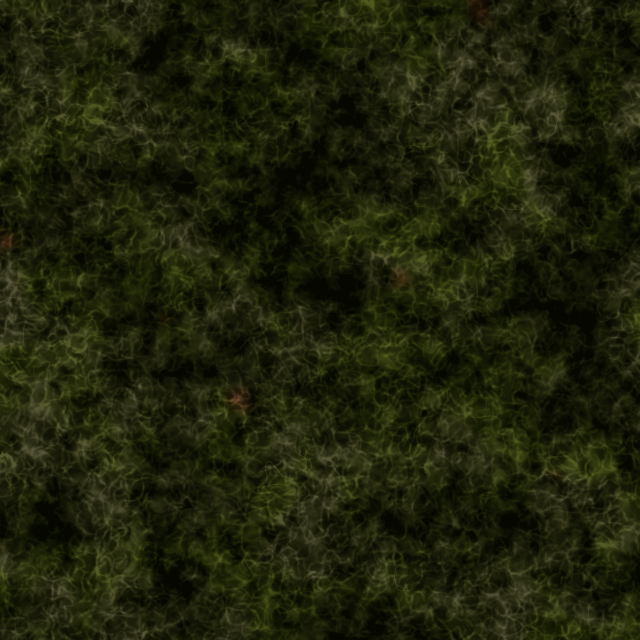
Give the GLSL for this texture, as a three.js fragment shader.

```glsl
// Dark mossy ground: mottled olive shade under a tangle of thin curly fibres.
// Broad and fine value noise set the light, warped noise contours draw a web,
// and layers of randomly bent strands in jittered cells add the loose threads.
varying vec2 vUv;

const vec3 SHADE = vec3(0.050, 0.060, 0.008);
const vec3 MOSS  = vec3(0.127, 0.142, 0.036);
const vec3 TIP   = vec3(0.250, 0.262, 0.122);
const vec3 EARTH = vec3(1.25, 0.74, 0.85);
const float TAU = 6.2831853;
const int STRAND_LAYERS = 6;

// Hashes without sine
float hash12(vec2 p) {
  vec3 q = fract(p.xyx * 0.1031);
  q += dot(q, q.yzx + 33.33);
  return fract((q.x + q.y) * q.z);
}

vec2 hash22(vec2 p) {
  return vec2(hash12(p + 17.3), hash12(p + 71.9));
}

// Smooth value noise and its three-octave sum, both in 0..1
float noise(vec2 p) {
  vec2 cell = floor(p);
  vec2 f = fract(p);
  f = f * f * (3.0 - 2.0 * f);
  float low = mix(hash12(cell), hash12(cell + vec2(1.0, 0.0)), f.x);
  float high = mix(hash12(cell + vec2(0.0, 1.0)), hash12(cell + 1.0), f.x);
  return mix(low, high, f.y);
}

float fbm(vec2 p) {
  return (4.0 * noise(p) + 2.0 * noise(p * 2.03 + 19.7) + noise(p * 4.11 + 43.1)) / 7.0;
}

// Soft line profile: 1 on the line, fading over the given width
float softLine(float d, float width) {
  float x = d / width;
  return exp(-x * x);
}

// Thin web along the middle contour of warped noise
float web(vec2 p, float width) {
  vec2 warp = vec2(noise(p * 1.4 + 5.2), noise(p * 1.4 + 81.6)) - 0.5;
  return softLine(noise(p + 0.9 * warp) - 0.5, width);
}

// One bent strand per cell; width is measured in cells
float strands(vec2 p, float width) {
  vec2 home = floor(p);
  float sum = 0.0;
  for (int y = -1; y <= 1; y++) {
    for (int x = -1; x <= 1; x++) {
      vec2 cell = home + vec2(float(x), float(y));
      vec2 shape = hash22(cell + 7.0);
      float angle = TAU * hash12(cell + 31.0);
      vec2 axis = vec2(cos(angle), sin(angle));
      vec2 q = p - cell - hash22(cell);
      q = vec2(dot(q, axis), dot(q, vec2(-axis.y, axis.x)));
      float bend = 2.2 * (shape.x - 0.5) * (q.x * q.x - 0.08);
      float reach = mix(0.35, 0.62, shape.y);
      float ends = 1.0 - smoothstep(reach * 0.55, reach, abs(q.x));
      sum += softLine(q.y - bend, width) * ends * mix(0.2, 1.0, hash12(cell + 53.0));
    }
  }
  return sum;
}

float tangle(vec2 uv) {
  float sum = 0.0;
  for (int i = 0; i < STRAND_LAYERS; i++) {
    float k = float(i);
    float cells = 30.0 + 3.5 * k;
    sum += strands(uv * cells + 13.7 * k, 0.0022 * cells);
  }
  return sum;
}

// Light is the green level; the ramp runs shade, moss, fibre tip
vec3 mossRamp(float light) {
  vec3 dark = mix(SHADE, MOSS, (light - SHADE.g) / (MOSS.g - SHADE.g));
  vec3 bright = mix(MOSS, TIP, (light - MOSS.g) / (TIP.g - MOSS.g));
  return max(light < MOSS.g ? dark : bright, 0.0);
}

void main() {
  // Mottled ground
  float broad = fbm(vUv * 11.0 + 3.0) - 0.5;
  float mottle = fbm(vUv * 48.0 + 27.0) - 0.5;

  // Fibres, sparser in the dark hollows
  float fibres = 0.052 * web(vUv * 33.0, 0.065)
               + 0.048 * web(vUv * 47.0 + 60.0, 0.085)
               + 0.068 * tangle(vUv);
  fibres *= clamp(1.0 + 1.8 * broad, 0.4, 1.5);

  float light = 0.082 + 0.17 * broad + 0.22 * mottle + fibres;
  vec3 color = mossRamp(clamp(light, 0.032, 0.34));

  // Hue drift from greyish to lush green, and rare earthy stains
  float lush = smoothstep(0.3, 0.75, fbm(vUv * 14.0 + 90.0));
  color *= mix(vec3(1.02, 0.98, 1.25), vec3(0.96, 1.04, 0.65), lush);
  float stain = smoothstep(0.76, 0.90, fbm(vUv * 8.0 + 140.0));
  color *= mix(vec3(1.0), EARTH, stain);

  gl_FragColor = vec4(color, 1.0);
}
```
